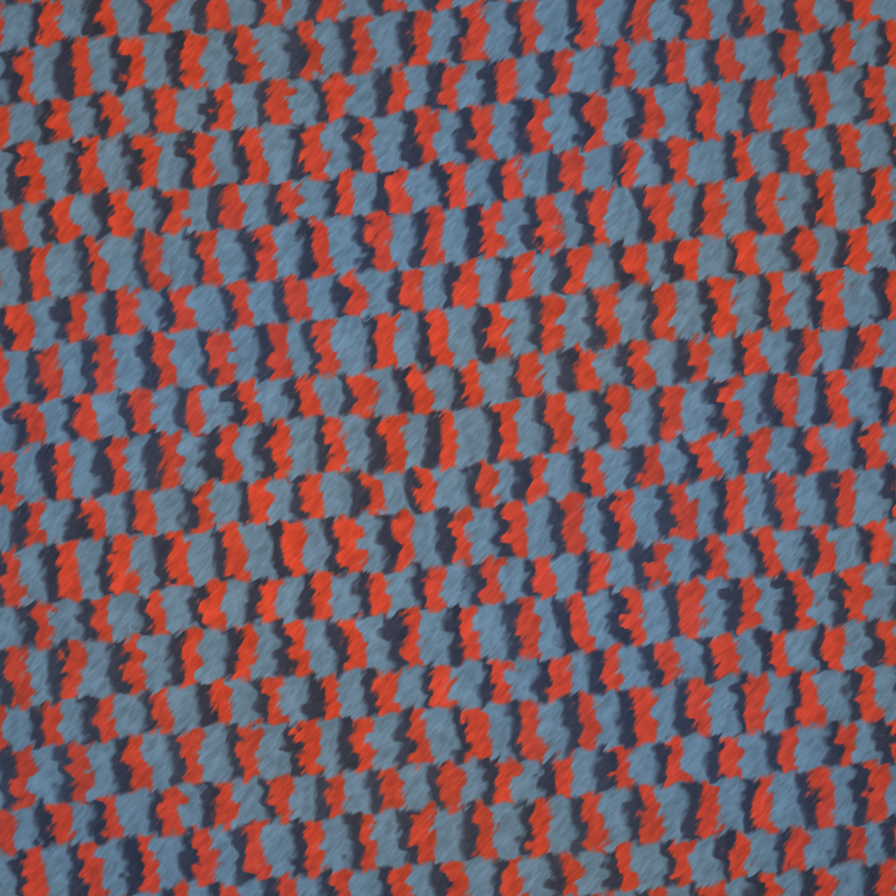
Reproduce this texture procedurally as a WebGL 2 fragment shader.

```glsl
#version 300 es
precision highp float;
// Furry woven cloth: staggered red blocks with dark left shadows on blue pile.
// A skewed lattice alternates tall and short rows, offset by half a column;
// smooth cellular noise pushes the edges around like tufts and slanted strands.
uniform vec2 u_resolution;
out vec4 fragColor;

const vec3 BLUE = vec3(0.395, 0.497, 0.578);
const vec3 DARK = vec3(0.205, 0.215, 0.275);
const vec3 RED = vec3(0.775, 0.270, 0.195);

const vec2 COLUMN_STEP = vec2(0.0624, 0.0060);
const vec2 ROW_STEP = vec2(-0.0091, 0.1107);
const vec2 LATTICE_ORIGIN = vec2(0.039, 0.805);
const float TALL_HALF = 0.28;   // half height of a tall row, in row pairs

float hash(vec2 c) {
    vec3 q = fract(c.xyx * vec3(0.1031, 0.1030, 0.0973));
    q += dot(q, q.yzx + 33.33);
    return fract((q.x + q.y) * q.z);
}

// Smooth cellular noise, roughly -0.5 to 0.5
float tufts(vec2 p) {
    vec2 cell = floor(p);
    float sum = 0.0, total = 1e-4;
    for (int j = -1; j <= 1; j++) {
        for (int i = -1; i <= 1; i++) {
            vec2 c = cell + vec2(i, j);
            vec2 away = p - c - vec2(hash(c + 11.0), hash(c + 57.0));
            float weight = exp(-6.0 * dot(away, away));
            sum += weight * hash(c + 113.0);
            total += weight;
        }
    }
    return sum / total - 0.5;
}

// Slow layered sines that bend the weave
vec2 bend(vec2 p) {
    return vec2(sin(9.0 * p.y + 4.0 * p.x) + 0.5 * sin(23.0 * p.y - 11.0 * p.x),
                sin(11.0 * p.x + 3.0 * p.y + 1.0) + 0.5 * sin(25.0 * p.x - 7.0 * p.y));
}

float band(float x, float left, float right, float soft) {
    return smoothstep(left - soft, left + soft, x)
         * (1.0 - smoothstep(right - soft, right + soft, x));
}

// One row of blocks; u counts columns and is whole at each red centre
vec3 blockRow(float u, float row, float wear) {
    float shifted = u + 0.625;
    vec2 id = vec2(floor(shifted), row) + 40.0;
    float x = fract(shifted) - 0.625 + 0.09 * (hash(id) - 0.5);
    float redHalf = 0.165 + 0.035 * (hash(id + 7.0) - 0.5);
    float darkLeft = -0.40 + 0.08 * (hash(id + 19.0) - 0.5);
    float fade = clamp(0.22 * hash(id + 31.0) + wear, 0.0, 0.45);

    vec3 colour = mix(BLUE, DARK, band(x, darkLeft, 0.05, 0.085) * (1.0 - 0.4 * fade));
    float red = band(x, -redHalf, redHalf, 0.06);
    return mix(colour, mix(RED, DARK, 0.5 * fade), red);
}

// Tall and short rows joined by soft seams
vec3 weave(vec2 p, float wear) {
    vec2 uv = inverse(mat2(COLUMN_STEP, ROW_STEP)) * (p - LATTICE_ORIGIN);
    float tallRow = floor(uv.y + 0.5);
    float shortRow = floor(uv.y);
    float v = abs(uv.y - tallRow);
    vec3 tall = blockRow(uv.x, 2.0 * tallRow, wear);
    // Half a row step up lands between two tall blocks
    vec3 low = blockRow(uv.x + 0.5, 2.0 * shortRow + 1.0, wear);
    return mix(tall, low, smoothstep(TALL_HALF - 0.035, TALL_HALF + 0.035, v));
}

void main() {
    vec2 p = gl_FragCoord.xy / min(u_resolution.x, u_resolution.y);

    // Pile lies along a slant: lumps are broad, strands thin and long
    vec2 lie = normalize(vec2(0.65, 0.76));
    vec2 along = vec2(dot(p, lie), dot(p, vec2(-lie.y, lie.x)));
    float strands = tufts(along * vec2(62.0, 185.0) + 80.0);
    float hairs = tufts(along * vec2(120.0, 380.0) + 300.0);
    float lumpX = tufts(p * vec2(42.0, 76.0) + 20.0);
    float lumpY = tufts(p * vec2(60.0, 40.0) + 150.0);

    vec2 warped = p + 0.0022 * bend(p) + lie * (0.011 * strands + 0.004 * hairs)
                + vec2(0.013 * lumpX, 0.008 * lumpY);

    // Worn patches drift across the cloth
    float wear = 0.09 * sin(8.0 * p.x + 5.0 * p.y) * sin(9.0 * p.y - 4.0 * p.x)
               + 0.12 * lumpY;
    vec3 colour = weave(warped, wear);

    // Pile shading, slight hue drift, and dimmer corners
    colour *= 1.0 + 0.13 * strands + 0.13 * hairs + 0.08 * lumpX;
    colour += vec3(-0.012, 0.0, 0.016) * sin(7.0 * p.x + 3.0 * sin(5.0 * p.y));
    vec2 fromCentre = p - 0.5;
    colour *= 1.03 - 0.22 * dot(fromCentre, fromCentre);
    fragColor = vec4(clamp(colour, 0.0, 1.0), 1.0);
}
```
